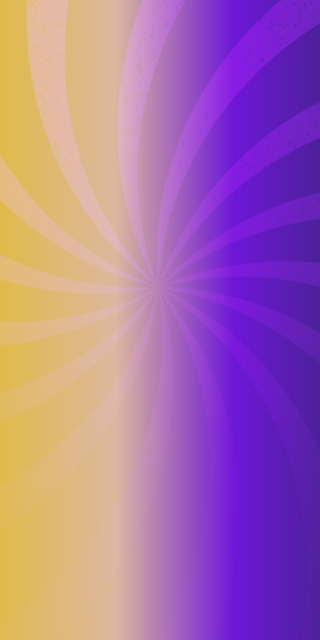
A Shadertoy shader for this background:

```glsl
// A swirling sunburst of fifteen lilac rays over a gold-to-violet gradient.
// The rays are repeated by angle, twisted with radius and screened on top;
// they fade toward the bottom and carry noise flecks near the top.

float hash(vec2 p) {
    return fract(sin(dot(p, vec2(127.1, 311.7))) * 43758.5453);
}

float noise(vec2 p) {
    vec2 cell = floor(p), f = fract(p);
    f = f * f * (3.0 - 2.0 * f);
    return mix(mix(hash(cell), hash(cell + vec2(1, 0)), f.x),
               mix(hash(cell + vec2(0, 1)), hash(cell + vec2(1, 1)), f.x), f.y);
}

// Horizontal gradient: gold, sand, bright violet, deep indigo
vec3 backdrop(float x) {
    vec3 color = mix(vec3(0.88, 0.73, 0.29), vec3(0.86, 0.72, 0.62), clamp(x / 0.36, 0.0, 1.0));
    color = mix(color, vec3(0.43, 0.09, 0.84), clamp((x - 0.36) / 0.37, 0.0, 1.0));
    return mix(color, vec3(0.30, 0.13, 0.60), clamp((x - 0.73) / 0.27, 0.0, 1.0));
}

// Coverage of the twisted rays around the origin
float swirlRays(vec2 q, float pixel) {
    float radius = length(q);
    float spacing = 6.2831853 / 15.0;
    float angle = atan(q.y, q.x) + 0.513 * radius - 0.337;
    float offset = abs(mod(angle + 0.5 * spacing, spacing) - 0.5 * spacing);
    float edge = (offset - 0.075) * radius;
    return 1.0 - smoothstep(-pixel, pixel, edge);
}

// Small irregular flecks gathered in loose patches
float flecks(vec2 p) {
    float grain = noise(p * vec2(105.0, 90.0) + 7.0);
    float patches = noise(p * 6.0 + 3.0);
    return smoothstep(0.72, 0.86, grain + 0.2 * (patches - 0.5));
}

void mainImage(out vec4 fragColor, in vec2 fragCoord) {
    vec2 uv = fragCoord / iResolution.xy;
    vec2 p = uv * vec2(1.0, 2.0);
    vec3 color = backdrop(uv.x);

    // Rays strengthen with height
    float rays = swirlRays(p - vec2(0.495, 1.102), 1.0 / iResolution.x);
    float strength = mix(0.1, 1.0, smoothstep(0.08, 0.98, uv.y));
    strength *= 1.0 - 0.4 * flecks(p) * smoothstep(0.5, 0.85, uv.y);

    // Screen blend with lilac light
    vec3 light = vec3(0.19, 0.02, 0.38) * rays * strength;
    color = 1.0 - (1.0 - color) * (1.0 - light);

    fragColor = vec4(color, 1.0);
}
```
